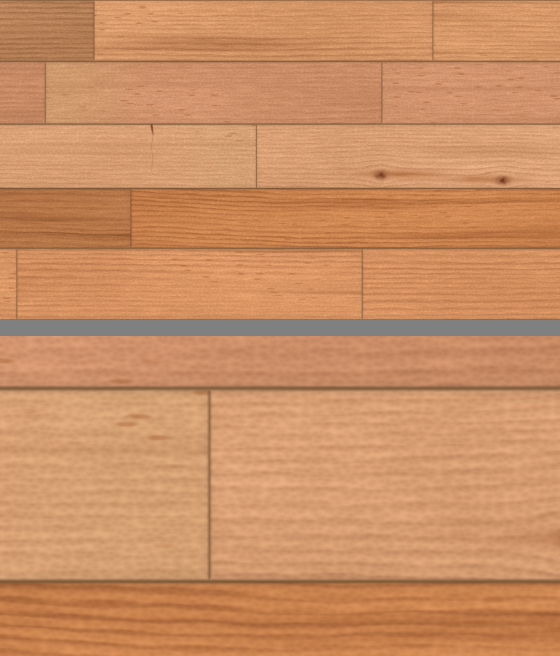
Top, the full canvas; bottom, a detail of the centre.
Write a Shadertoy shader that draws this texture.

```glsl
const int ROWS = 5;
const float TAU = 6.2831853;

// Per row, top to bottom: lower edge, first joint, board length, grain contrast
const vec4 LAYOUT[ROWS] = vec4[](
    vec4(0.808, 0.168, 0.605, 0.85),
    vec4(0.612, 0.081, 0.601, 0.40),
    vec4(0.411, 0.458, 0.605, 0.50),
    vec4(0.224, 0.234, 0.800, 1.00),
    vec4(0.000, 0.030, 0.617, 0.70));

// Per row: wood colour, and brightness of the board left of the first joint
const vec4 WOOD[ROWS] = vec4[](
    vec4(0.87, 0.62, 0.43, 0.86),
    vec4(0.82, 0.575, 0.425, 0.99),
    vec4(0.89, 0.66, 0.49, 1.00),
    vec4(0.82, 0.535, 0.325, 0.89),
    vec4(0.87, 0.60, 0.405, 0.98));

const vec3 SEAM = vec3(0.45, 0.33, 0.21);
const vec3 SAPWOOD = vec3(0.83, 0.64, 0.45);
const vec3 KNOT = vec3(0.42, 0.20, 0.10);
const vec3 RESIN = vec3(0.65, 0.38, 0.20);
const vec3 GRAIN_TINT = vec3(0.75, 1.0, 1.2);

vec2 hash2(vec2 p) {
    vec2 q = vec2(dot(p, vec2(127.1, 311.7)), dot(p, vec2(269.5, 183.3)));
    return fract(sin(q) * 43758.54);
}

// Distance to the nearest scattered cell point
float cellular(vec2 p) {
    vec2 cell = floor(p), f = fract(p);
    float nearest = 2.0;
    for (int j = -1; j <= 1; j++)
        for (int i = -1; i <= 1; i++) {
            vec2 o = vec2(i, j);
            vec2 d = o + hash2(cell + o) - f;
            nearest = min(nearest, dot(d, d));
        }
    return sqrt(nearest);
}

// Smooth blotches from layered sines, about -1 to 1
float waves(vec2 p, float seed) {
    float sum = 0.0, amp = 0.5;
    for (int i = 0; i < 4; i++) {
        sum += amp * sin(p.x + seed + 1.3 * sin(p.y + seed * 1.7));
        p = mat2(1.6, 0.9, -0.9, 1.6) * p + 2.1;
        amp *= 0.55;
    }
    return sum;
}

float blob(vec2 d, vec2 size) {
    d /= size;
    return exp(-dot(d, d));
}

float stroke(float dist, float halfWidth, float soft) {
    return 1.0 - smoothstep(halfWidth - soft, halfWidth + soft, dist);
}

// Darkness of the growth lines along a board
float growthLines(vec2 p, float v, float lines, float seed) {
    float phase = v * lines * TAU + 2.0 * sin(v * 41.0 + seed)
                + 1.2 * waves(vec2(p.x * 2.5, v * 20.0), seed);
    float line = pow(0.5 + 0.5 * sin(phase), 2.0);
    float patches = 0.6 + 0.5 * waves(vec2(p.x * 1.8, v * 24.0), seed + 4.0);
    return line * clamp(patches, 0.15, 1.0);
}

void mainImage(out vec4 fragColor, in vec2 fragCoord) {
    vec2 uv = fragCoord / iResolution.xy;
    float aspect = iResolution.x / iResolution.y;
    float px = 1.0 / iResolution.y;
    vec2 p = vec2(uv.x * aspect, uv.y);

    // Find the row and the board within it
    int row = 0;
    for (int i = 0; i < ROWS - 1; i++) if (uv.y < LAYOUT[i].x) row = i + 1;
    vec4 plank = LAYOUT[row];
    float top = row == 0 ? 1.0 : LAYOUT[max(row - 1, 0)].x;
    float along = (uv.x - plank.y) / plank.z;
    float board = floor(along);
    float s = along - board;
    float seed = float(row) * 7.3 + board * 3.1;

    // Grain bends gently, and flows around the knots of the third row
    float bend = row == 3 ? 0.018 : 0.004;
    float v = p.y + bend * waves(vec2(p.x * 2.6, p.y * 7.0), seed);
    float knot = 0.0, resin = 0.0;
    if (row == 2) for (int i = 0; i < 2; i++) {
        float k = float(i);
        vec2 d = p - vec2((0.680 + 0.218 * k) * aspect, 0.452 - 0.016 * k);
        v -= d.y * 0.0007 / (dot(d * vec2(0.6, 1.0), d) + 0.0007);
        knot += blob(d, vec2(0.017, 0.012)) * (0.8 + 0.3 * waves(d * 260.0, k));
        resin += 0.65 * blob(d - vec2(0.07 - 0.12 * k, 0.004), vec2(0.11, 0.012));
    }

    // Base colour with broad blotches and pale sapwood ends
    vec3 col = WOOD[row].rgb * (board < 0.0 ? WOOD[row].a : 1.0);
    float blotch = waves(vec2(p.x * 3.2, p.y * 9.0), seed);
    col *= 1.0 + vec3(0.04, 0.055, 0.075) * blotch;
    float sap = row == 1 && board == 0.0 ? 1.0 - smoothstep(0.0, 0.35, s)
              : row == 2 && board < 0.0 ? smoothstep(0.65, 0.95, s) : 0.0;
    col = mix(col, SAPWOOD, 0.65 * sap);

    // Growth lines broken by fibres, and a speckle of fine pores
    float lines = 64.0 + 8.0 * sin(seed * 2.3);
    float fibre = cellular(vec2(p.x * 14.0, v * 130.0) + seed) - 0.5;
    float pores = cellular(p * vec2(110.0, 170.0) + seed) - 0.5;
    float grain = growthLines(p, v + 0.004 * fibre, lines, seed) * plank.w;
    col *= 1.0 - GRAIN_TINT * (0.19 * grain - 0.09 * fibre - 0.10 * pores);

    // Dark heartwood streaks, strongest in the fourth row
    float streak = smoothstep(0.35, 0.9, waves(vec2(p.x * 1.4, v * 45.0), seed + 2.0));
    col *= 1.0 - GRAIN_TINT * streak * (0.7 + fibre) * 0.24 * plank.w;

    // Sparse dark flecks, resin and knots
    float fleck = 1.0 - smoothstep(0.04, 0.16, cellular(vec2(p.x * 9.0, v * 42.0) + seed));
    col = mix(col, RESIN, 0.45 * fleck * smoothstep(0.0, 0.6, blotch));
    col = mix(col, RESIN, clamp(resin * (0.9 + 0.8 * fibre), 0.0, 0.7));
    col = mix(col, KNOT, clamp(knot, 0.0, 0.9));

    // Short split running down from the upper edge
    if (row == 2) {
        float x = abs(p.x - 0.272 * aspect - 0.002 * sin(p.y * 90.0));
        float deep = smoothstep(0.560, 0.600, p.y);
        float faint = 0.25 * smoothstep(0.44, 0.50, p.y);
        col = mix(col, KNOT, stroke(x, 0.001 + 0.002 * deep, px) * max(0.8 * deep, faint));
    }

    // Thin seams between rows and joints between boards, with a soft shadow
    float seamDist = min(uv.y - plank.x, top - uv.y);
    float jointDist = min(s, 1.0 - s) * plank.z * aspect;
    float soft = max(px, 0.0022);
    float gap = max(0.8 * stroke(seamDist, 0.0018, soft), 0.65 * stroke(jointDist, 0.0012, soft));
    float shadow = exp(-min(seamDist, jointDist * 1.6) / 0.005);
    col = mix(col * (1.0 - 0.13 * shadow), SEAM, gap);

    fragColor = vec4(clamp(col, 0.0, 1.0), 1.0);
}
```
